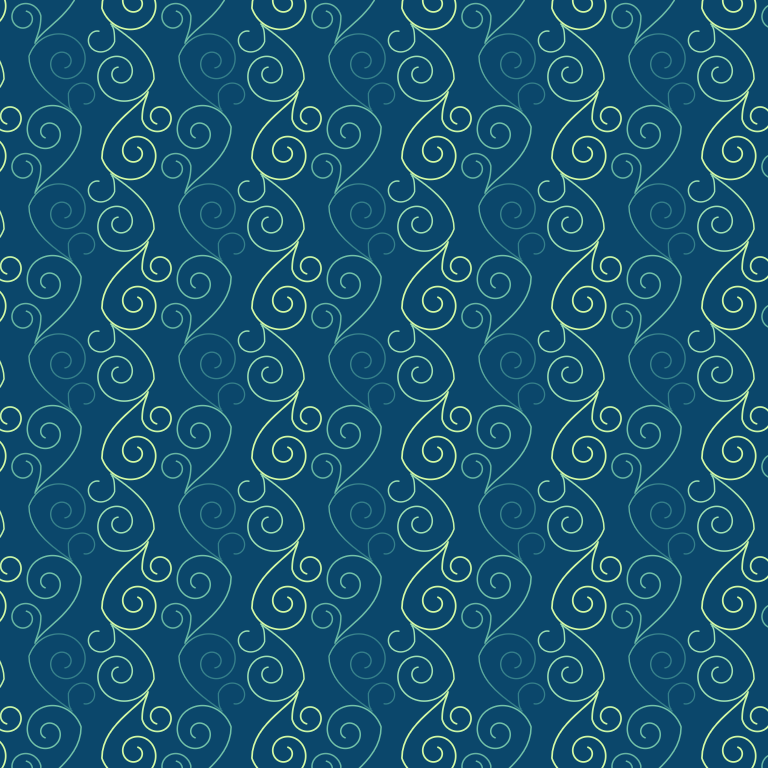
Write a WebGL 1 fragment shader that draws this pattern.

```glsl
precision highp float;

uniform vec2 u_resolution;

float segmentDistance(vec2 p, vec2 a, vec2 b) {
  vec2 ab = b - a;
  return length(p - a - ab * clamp(dot(p - a, ab) / dot(ab, ab), 0.0, 1.0));
}

vec2 bezier(vec2 a, vec2 b, vec2 c, vec2 d, float t) {
  float s = 1.0 - t;
  return s * s * s * a + 3.0 * s * t * (s * b + t * c) + t * t * t * d;
}

// Offset from the nearest copy of a point that repeats every 150 units
vec2 tileOffset(vec2 p, vec2 center) {
  return mod(p - center + 75.0, 150.0) - 75.0;
}

// Logarithmic spiral around the origin, cut where its tangent turns vertical
float spiralDistance(vec2 p, float outer, float inner, float growth) {
  float endAngle = log(inner / outer) / growth;
  float d = length(p - inner * vec2(cos(endAngle), sin(endAngle)));
  for (int turn = 0; turn < 3; turn++) {
    float angle = atan(p.y, p.x) - 6.2831853 * float(turn);
    if (angle < -growth && angle > endAngle) {
      float gap = abs(length(p) - outer * exp(growth * angle));
      d = min(d, gap / sqrt(1.0 + growth * growth));
    }
  }
  return d;
}

// Spiral with a curved stem that runs from start into its right-hand side
float tendrilDistance(vec2 p, float outer, float inner, float growth, vec2 start, vec2 lean) {
  float d = spiralDistance(p, outer, inner, growth);
  vec2 joint = outer * exp(-growth * growth) * vec2(cos(growth), -sin(growth));
  vec2 lift = vec2(0.0, 0.5 * (start.y - joint.y));
  vec2 previous = start;
  for (int i = 1; i <= 14; i++) {
    vec2 next = bezier(start, start + lean, joint + lift, joint, float(i) / 14.0);
    d = min(d, segmentDistance(p, previous, next));
    previous = next;
  }
  return d;
}

vec3 drawLine(vec3 base, vec3 ink, float d, float halfWidth) {
  float pixel = 768.0 / u_resolution.y;
  return mix(base, ink, clamp((halfWidth - d) / pixel + 0.5, 0.0, 1.0));
}

// One vine: two large spirals and two small curls per repeat
vec3 drawVine(vec3 base, vec2 p, vec3 strong, vec3 weak, float halfWidth) {
  vec2 mirror = vec2(-1.0, 1.0);

  vec2 q = tileOffset(p, vec2(98.5, 129.2));
  float d = tendrilDistance(q, 16.8, 7.6, 0.167, vec2(13.5, 12.8), vec2(2.0, -2.0));
  vec3 color = drawLine(base, weak, d, halfWidth * 0.85);

  q = tileOffset(p, vec2(119.5, 95.0));
  d = tendrilDistance(q, 36.0, 6.0, 0.167, vec2(-8.5, 49.0), vec2(14.0, -11.0));
  vec3 fade = mix(weak, strong, 0.7 * smoothstep(5.0, 36.0, q.x));
  color = drawLine(color, fade, d, halfWidth * 0.9);

  q = tileOffset(p, vec2(159.0, 51.0)) * mirror;
  d = tendrilDistance(q, 17.2, 7.2, 0.116, vec2(11.0, 25.0), vec2(2.0, -8.0));
  color = drawLine(color, mix(weak, strong, 0.8), d, halfWidth);

  q = tileOffset(p, vec2(135.0, 15.5)) * mirror;
  d = tendrilDistance(q, 34.5, 6.0, 0.167, vec2(-12.0, 58.5), vec2(9.0, -14.0));
  return drawLine(color, strong, d, halfWidth);
}

void main() {
  // The canvas is 768 units high, a little over five repeats
  vec2 p = gl_FragCoord.xy / u_resolution.y * 768.0;
  vec3 color = vec3(0.043, 0.28, 0.42);

  // The teal vine is the bright one turned by half a turn
  color = drawVine(color, vec2(33.0, 51.0) - p, vec3(0.45, 0.76, 0.66), vec3(0.21, 0.50, 0.54), 0.75);
  color = drawVine(color, p, vec3(0.83, 0.98, 0.64), vec3(0.62, 0.88, 0.70), 0.85);

  gl_FragColor = vec4(color, 1.0);
}
```
